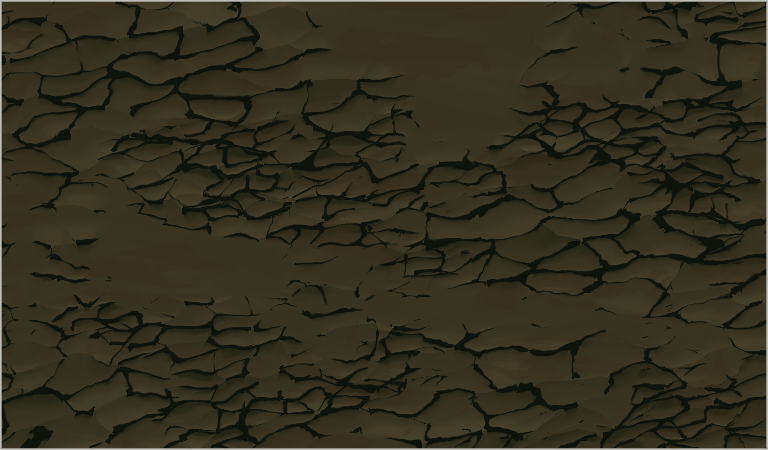
A Shadertoy shader for this texture:

```glsl
const vec3 CRACK = vec3(0.045, 0.070, 0.042);
const vec3 SHADE = vec3(0.145, 0.145, 0.082);
const vec3 EARTH = vec3(0.220, 0.200, 0.130);
const vec3 LIGHT = vec3(0.275, 0.252, 0.172);
const vec3 RUST  = vec3(0.215, 0.165, 0.098);
const vec3 FRAME = vec3(0.75, 0.75, 0.72);

struct Slab {
    vec2 id;         // cell of the slab
    vec2 fromCentre; // offset in cell units
    vec2 normal;     // direction to the closest neighbour
    float edge;      // distance to the closest side
    float corner;    // distance to the second closest side
    float pairHash;  // random value shared by both sides of an edge
};

vec2 hash2(vec2 p) {
    vec2 q = vec2(dot(p, vec2(127.1, 311.7)), dot(p, vec2(269.5, 183.3)));
    return fract(sin(q) * 43758.5);
}

// Layered, folded sines, roughly -0.6 to 0.6
float waves(vec2 p) {
    float sum = 0.0, amp = 0.5;
    for (int i = 0; i < 5; i++) {
        p = mat2(0.8, -0.6, 0.6, 0.8) * p * 1.7 + 1.3;
        p += 0.8 * sin(p.yx);
        sum += amp * sin(p.x) * sin(p.y);
        amp *= 0.6;
    }
    return sum;
}

vec2 seedPoint(vec2 cell) {
    return cell + 0.1 + 0.8 * hash2(cell);
}

// Cellular noise; side distances are returned in canvas heights
Slab findSlab(vec2 p, vec2 scale) {
    Slab s;
    vec2 centre = vec2(0.0);
    float best = 1e3;
    for (int y = -1; y <= 1; y++)
    for (int x = -1; x <= 1; x++) {
        vec2 cell = floor(p) + vec2(x, y);
        vec2 c = seedPoint(cell);
        float d = dot(c - p, c - p);
        if (d < best) { best = d; s.id = cell; centre = c; }
    }
    s.fromCentre = p - centre;
    s.edge = 1e3;
    s.corner = 1e3;
    for (int y = -2; y <= 2; y++)
    for (int x = -2; x <= 2; x++) {
        if (x == 0 && y == 0) continue;
        vec2 cell = s.id + vec2(x, y);
        vec2 c = seedPoint(cell);
        vec2 n = normalize(c - centre);
        float d = dot(0.5 * (c + centre) - p, n) / length(n * scale);
        if (d < s.edge) {
            s.corner = s.edge;
            s.edge = d;
            s.normal = n;
            s.pairHash = hash2(s.id + cell + 0.37).x;
        } else {
            s.corner = min(s.corner, d);
        }
    }
    return s;
}

// Adds one layer of slabs: x carries the face tone, y the crack ink
vec2 addSlabs(vec2 paint, vec2 uv, vec2 scale, float cover, float thickness, float pixel) {
    vec2 p = (uv + vec2(0.0, -0.13 * uv.x)) * scale;
    p += 0.22 * vec2(waves(uv * 9.0), waves(uv * 8.0 + 7.0));
    p.y += 0.16 * sin(p.x * 4.0 + 3.0 * sin(p.y));
    Slab s = findSlab(p, scale);

    // Cracks swell into wedges at corners and taper to nothing
    float open = smoothstep(0.12, 0.65, s.pairHash) * cover;
    float wedge = exp(-s.corner * 75.0);
    float width = thickness * (open * (0.32 + 1.7 * wedge) - 0.16);
    width *= 1.0 + 0.7 * waves(uv * 40.0);
    float ink = 1.0 - smoothstep(width - pixel * 0.6, width + pixel * 0.9, s.edge);
    ink *= smoothstep(0.0, 0.0008, width);

    // Faces brighten towards their lower lip, shadow falls under the upper one
    float lip = smoothstep(0.35, -0.5, s.fromCentre.y) - 0.45;
    float shadow = exp(-s.edge * 110.0) * smoothstep(-0.3, 0.8, s.normal.y) * open;
    float rim = exp(-s.edge * 150.0) * smoothstep(0.2, 0.9, -s.normal.y) * open;
    float tone = 0.28 * lip + 0.2 * (hash2(s.id).y - 0.5) + 0.16 * rim - 0.62 * shadow;
    return vec2(paint.x + cover * tone, max(paint.y, ink));
}

void mainImage(out vec4 fragColor, in vec2 fragCoord) {
    vec2 uv = fragCoord / iResolution.y;
    float pixel = 1.0 / iResolution.y;

    // Worn earth with broad stains
    float stain = waves(uv * vec2(4.0, 9.0) + 2.0);
    vec2 paint = vec2(0.56 + 0.16 * stain, 0.0);

    // Large slabs almost everywhere, small rubble in clusters
    float cover = smoothstep(-0.32, 0.0, waves(uv * vec2(2.2, 4.0)));
    float rubble = smoothstep(0.02, 0.25, waves(uv * vec2(2.6, 5.0) + 11.0));
    paint = addSlabs(paint, uv, vec2(7.5, 18.0), cover, 0.0058, pixel);
    paint = addSlabs(paint, uv + 3.7, vec2(12.0, 29.0), rubble, 0.0040, pixel);

    // Tone to colour
    vec3 color = mix(SHADE, EARTH, smoothstep(0.05, 0.5, paint.x));
    color = mix(color, LIGHT, smoothstep(0.5, 1.0, paint.x));
    float rust = smoothstep(0.2, 0.3, waves(uv * vec2(6.0, 12.0) + 23.0));
    color = mix(color, RUST, 0.3 * rust);
    color = mix(color, CRACK, 0.95 * paint.y);

    // Thin pale frame
    vec2 inset = min(uv, iResolution.xy / iResolution.y - uv);
    float border = 1.0 - smoothstep(0.0028, 0.0042, min(inset.x, inset.y));
    fragColor = vec4(mix(color, FRAME, border), 1.0);
}
```
